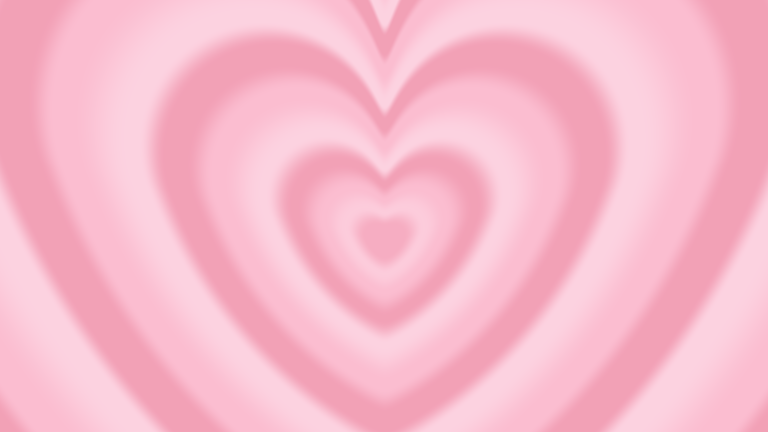
Reproduce this background procedurally as a Shadertoy shader.

```glsl
// Nested blurred hearts in three pinks, spreading from one centre.
// A heart-shaped gauge measures the scale of the heart through each point;
// its square root is split into repeating light, middle and dark bands.

// Scale at which a circle, grown about the origin, first reaches p.
float circleGauge(vec2 p, vec2 center, float radius) {
    float along = dot(p, center);
    float power = dot(center, center) - radius * radius;
    float root = sqrt(max(along * along - power * dot(p, p), 0.0));
    return dot(p, p) / max(along + root, 1e-5);
}

// Half-width of the heart whose outline passes through p.
float heartGauge(vec2 p) {
    p.x = sqrt(p.x * p.x + 0.0002); // soften the cleft and the tip
    return p.y > 0.236 * p.x
        ? circleGauge(p, vec2(0.5, 0.4), 0.5)          // round lobe
        : circleGauge(p, vec2(-0.916, 0.915), 2.006);  // long side arc
}

void mainImage(out vec4 fragColor, in vec2 fragCoord) {
    vec2 p = (fragCoord - iResolution.xy * vec2(0.501, 0.4375)) / iResolution.y;
    float size = heartGauge(p);

    // Bands widen outwards, while the blur keeps an even width
    float band = max(12.6 * sqrt(size) - 3.25, -0.5);
    float phase = mod(band + 0.5, 3.0);
    float blur = min(0.19 / sqrt(max(size, 0.001)), 0.5);

    vec3 light = vec3(0.99, 0.822, 0.878);
    vec3 middle = vec3(0.984, 0.74, 0.815);
    vec3 dark = vec3(0.95, 0.63, 0.715);

    vec3 color = mix(dark, light, smoothstep(0.5 - blur, 0.5 + blur, phase));
    color = mix(color, middle, smoothstep(1.0, 2.0, phase));
    color = mix(color, dark, smoothstep(2.5 - blur, 2.5 + blur, phase));

    // The smallest heart melts into its surroundings
    color = mix(color, middle, 0.45 * (1.0 - smoothstep(0.05, 0.15, size)));
    fragColor = vec4(color, 1.0);
}
```
